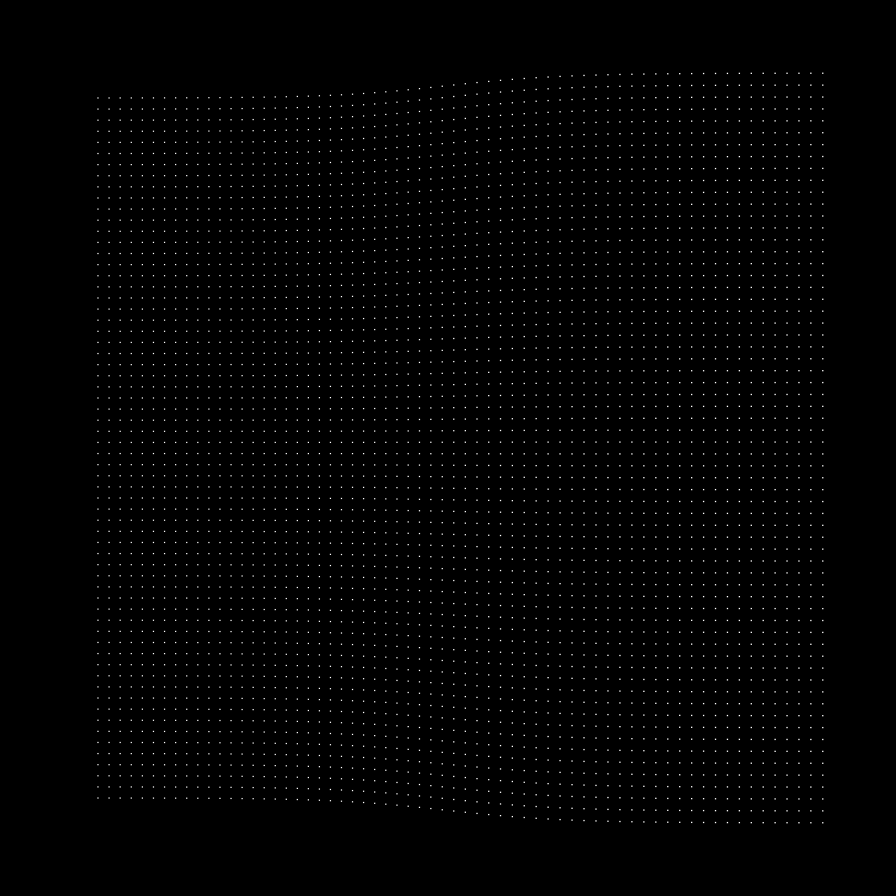
Reproduce this pattern procedurally as a three.js fragment shader.

```glsl
// A 64 by 64 grid of tiny pale dots on black, stepping nearer from left to right.
varying vec2 vUv;

const float DOTS = 64.0;          // dots across and down
const float FAR_PITCH = 0.01240;  // dot spacing at the left
const float NEAR_PITCH = 0.01328; // dot spacing at the right
const float STEP_WIDTH = 5.0;     // softness of the step, in columns
const float DOT_SIZE = 0.00137;   // side of a dot at the left
const vec3 BACKGROUND = vec3(0.0);
const vec3 DOT_COLOR = vec3(1.0);

// Dot spacing at a column counted from the centre: a smooth sigmoid step.
float pitchAt(float column) {
  float rise = 1.0 / (1.0 + exp(-column / STEP_WIDTH));
  return mix(FAR_PITCH, NEAR_PITCH, rise);
}

// Undo the perspective: from a centred position to grid coordinates.
vec2 toGrid(vec2 position) {
  vec2 grid = position / mix(FAR_PITCH, NEAR_PITCH, 0.5);
  for (int i = 0; i < 4; i++) {
    grid = position / pitchAt(grid.x);
  }
  return grid;
}

// Centre of the cell around a grid coordinate, kept inside the grid.
vec2 nearestCell(vec2 grid, float count) {
  float last = 0.5 * (count - 1.0);
  return clamp(floor(grid) + 0.5, -last, last);
}

// Share of a pixel footprint covered by a square.
float squareCoverage(vec2 offset, float size, vec2 pixel) {
  vec2 overlap = 0.5 * (size + pixel) - abs(offset);
  vec2 share = clamp(overlap, vec2(0.0), min(vec2(size), pixel)) / pixel;
  return share.x * share.y;
}

void main() {
  vec2 position = vUv - 0.5;
  vec2 pixel = max(fwidth(vUv), vec2(0.00001));

  // Nearest dot, placed and sized by its own column's perspective
  vec2 cell = nearestCell(toGrid(position), DOTS);
  float pitch = pitchAt(cell.x);
  float size = DOT_SIZE * pitch / FAR_PITCH;
  float dotMask = squareCoverage(position - cell * pitch, size, pixel);

  gl_FragColor = vec4(mix(BACKGROUND, DOT_COLOR, dotMask), 1.0);
}
```
